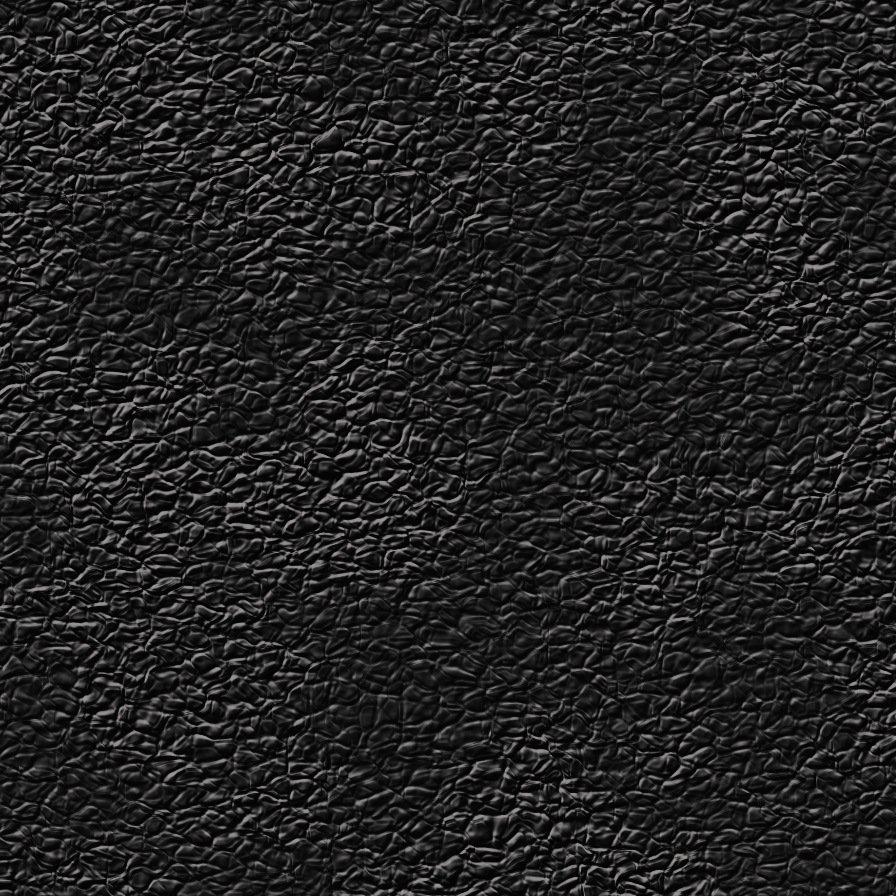
Reproduce this texture procedurally as a Shadertoy shader.

```glsl
// Black grained leather: warped, flattened Voronoi pebbles in two sizes plus fine
// noise form a height field, which is lit at a grazing angle from the upper left.
// A soft response curve turns the slope into near-black hollows and grey rims.

#define PEBBLES     vec2(35.0, 50.0)      // large pebbles across and up the canvas
#define SMALL_RATIO 1.7                   // small pebbles relative to large ones
#define SMALL_DEPTH 0.55                  // height of the small pebbles
#define GRAIN_FREQ  vec2(105.0, 120.0)    // fine surface grain
#define GRAIN_DEPTH 1.35
#define WARP        0.6                   // irregularity of the pebble outlines
#define LIGHT_STEP  vec2(-0.0015, 0.0033) // offset toward the light
#define RELIEF      2.5                   // slope contrast
#define EXPOSURE    0.114
#define BLACK_LEVEL 0.018
#define TINT        vec3(1.0, 0.975, 0.97)

vec2 hash2(vec2 p) {
    vec3 q = fract(p.xyx * vec3(0.1031, 0.1030, 0.0973));
    q += dot(q, q.yzx + 33.33);
    return fract((q.xx + q.yz) * q.zy);
}

float valueNoise(vec2 p) {
    vec2 cell = floor(p), f = fract(p);
    f = f * f * f * (f * (f * 6.0 - 15.0) + 10.0);
    float bottom = mix(hash2(cell).x, hash2(cell + vec2(1, 0)).x, f.x);
    float top = mix(hash2(cell + vec2(0, 1)).x, hash2(cell + vec2(1, 1)).x, f.x);
    return mix(bottom, top, f.y);
}

float fbm(vec2 p) {
    float sum = 0.0, weight = 0.5;
    for (int i = 0; i < 3; i++) {
        sum += weight * valueNoise(p);
        p = p * 2.03 + 17.3;
        weight *= 0.5;
    }
    return sum / 0.875;
}

// Flat-topped pebbles: 0 in the creases, 1 on the tops
float pebbles(vec2 p) {
    vec2 cell = floor(p), f = fract(p);
    float nearest = 8.0, second = 8.0;
    for (int y = -1; y <= 1; y++)
    for (int x = -1; x <= 1; x++) {
        vec2 offset = vec2(x, y);
        float d = length(offset + hash2(cell + offset) * 0.94 - f);
        second = min(second, max(nearest, d));
        nearest = min(nearest, d);
    }
    return smoothstep(-0.04, 0.34, second - nearest);
}

float leatherHeight(vec2 uv) {
    // Slow bends vary the direction and spacing of the creases
    vec2 bend = vec2(valueNoise(uv * 7.0), valueNoise(uv * 7.0 + 41.0)) - 0.5;
    vec2 p = (uv + 0.022 * bend) * PEBBLES;
    p.y -= 0.14 * p.x;

    // Quick wobble breaks up the straight Voronoi borders
    vec2 wobble = vec2(valueNoise(p * 1.3 + 7.0), valueNoise(p * 1.3 + 63.0)) - 0.5;
    p += WARP * wobble;

    float height = pebbles(p + 11.0);
    height += SMALL_DEPTH * pebbles(p * SMALL_RATIO + 83.0);
    height += 0.8 * valueNoise(p * 1.4 + 29.0);
    height += GRAIN_DEPTH * valueNoise(uv * GRAIN_FREQ + 5.0);
    return height;
}

void mainImage(out vec4 fragColor, in vec2 fragCoord) {
    vec2 uv = fragCoord / iResolution.y;

    // Grazing light: positive where the surface faces the light
    float slope = leatherHeight(uv) - leatherHeight(uv + LIGHT_STEP);

    // Worn patches are flatter, other patches are deeply embossed
    float patches = smoothstep(0.25, 0.7, fbm(uv * vec2(7.0, 9.0) + 3.0));
    float relief = RELIEF * mix(0.62, 1.25, patches);

    // Soft toe keeps the hollows black while the rims rise to grey
    float lit = relief * slope - 0.07;
    float shade = BLACK_LEVEL + EXPOSURE * log(1.0 + exp(lit / 0.55));

    // Fine mottling, then a soft shoulder on the brightest rims
    shade *= 0.75 + 0.5 * valueNoise(uv * 190.0);
    shade = shade > 0.4 ? 0.4 + 0.2 * (1.0 - exp((0.4 - shade) / 0.2)) : shade;

    fragColor = vec4(shade * TINT, 1.0);
}
```
